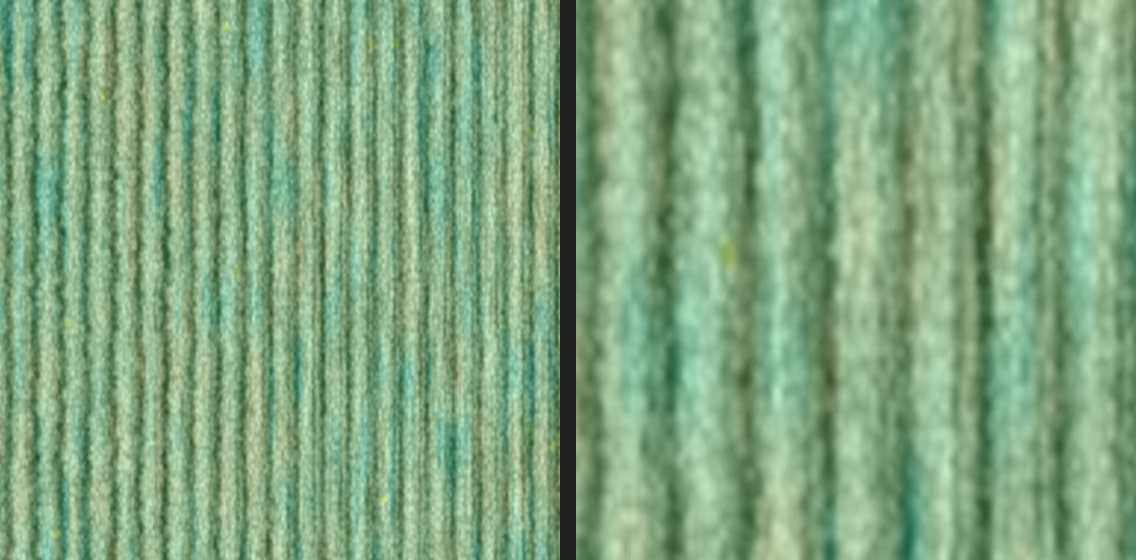
Left, the full canvas; right, a detail of the centre.
This texture is drawn by a three.js fragment shader. Its source:

```glsl
// Green ribbed woven cloth: vertical cords with ragged grooves, mottled dye and fuzzy fibres.
varying vec2 vUv;

float hash(vec2 p) {
  p = fract(p * vec2(0.1031, 0.1137));
  p += dot(p, p.yx + 33.33);
  return fract((p.x + p.y) * p.x * 17.3);
}

float smoothNoise(vec2 p) {
  vec2 i = floor(p), f = fract(p);
  f = f * f * (3.0 - 2.0 * f);
  return mix(mix(hash(i), hash(i + vec2(1.0, 0.0)), f.x),
             mix(hash(i + vec2(0.0, 1.0)), hash(i + vec2(1.0, 1.0)), f.x), f.y);
}

// Distance to the nearest scattered point
float cellular(vec2 p) {
  vec2 i = floor(p);
  float nearest = 2.0;
  for (int y = -1; y <= 1; y++) {
    for (int x = -1; x <= 1; x++) {
      vec2 c = i + vec2(float(x), float(y));
      vec2 point = c + vec2(hash(c + 11.0), hash(c + 47.0));
      nearest = min(nearest, length(p - point));
    }
  }
  return nearest;
}

// Soft dark line of the given half width
float softLine(float d, float halfWidth) {
  return 1.0 - smoothstep(0.0, halfWidth, abs(d));
}

void main() {
  vec2 p = vUv;
  float flatness = smoothstep(0.2, 0.65, p.x);

  // Cords with straight runs and ragged edges
  float x = p.x * 21.42 - 0.337;
  float grooveId = floor(x + 0.5);
  float ragged = smoothNoise(vec2(grooveId * 7.0 + 90.0, p.y * 48.0)) - 0.5;
  ragged += 0.5 * (smoothNoise(p * vec2(60.0, 110.0) + 15.0) - 0.5);
  ragged += 0.12 * sin(p.y * 15.0 + grooveId * 2.4);
  x += ragged * mix(0.15, 0.07, flatness);
  float cord = floor(x);
  float u = fract(x);

  // Main grooves, broken along their length
  float wear = smoothNoise(vec2(grooveId * 5.0 + 31.0, p.y * 38.0));
  float groove = softLine(x - floor(x + 0.5), mix(0.27, 0.2, flatness));
  groove *= mix(0.6, 1.15, wear) * mix(1.0, 0.8, flatness);
  groove *= mix(0.75, 1.1, hash(vec2(grooveId, 21.0)));

  // Blurred side threads, clearer towards the right
  float threadWear = smoothNoise(vec2(cord * 3.0 + 60.0, p.y * 16.0));
  float seam = softLine(u - 0.7 - 0.14 * (hash(vec2(cord, 3.0)) - 0.5), 0.13);
  float crease = softLine(u - 0.27, 0.1) * hash(vec2(cord, 9.0));
  float threads = (seam + 0.5 * crease) * mix(0.25, 1.0, flatness) * mix(0.3, 1.1, threadWear);

  // Fibre tufts, grain and fine long streaks
  float tuft = 0.45 - cellular(p * vec2(105.0, 80.0));
  float grain = smoothNoise(p * vec2(190.0, 120.0)) - 0.5;
  float streak = smoothNoise(vec2(p.x * 130.0, p.y * 11.0 + 20.0)) - 0.5;

  float tone = 0.69 + 0.15 * cos((u - 0.4) * 6.2832);
  tone -= 0.44 * groove + 0.26 * threads;
  tone += 0.22 * tuft + 0.25 * grain + mix(0.16, 0.3, flatness) * streak;
  vec3 color = mix(vec3(0.19, 0.35, 0.19), vec3(0.73, 0.87, 0.71), clamp(tone, 0.0, 1.1));

  // Uneven dye: faint teal and tan lengths
  float dye = 0.6 * smoothNoise(vec2(p.x * 60.0 + 5.0, p.y * 9.0 + 70.0))
            + 0.4 * smoothNoise(p * vec2(11.0, 6.0) + 130.0);
  float teal = smoothstep(0.5, 0.9, dye);
  float tanDye = smoothstep(0.5, 0.12, dye);
  color += teal * vec3(-0.13, -0.02, 0.04);
  color += tanDye * vec3(0.06, -0.01, -0.01);

  // Rare pale yellow flecks
  vec2 fleckCell = p * vec2(46.0, 32.0);
  float fleck = step(0.985, hash(floor(fleckCell) + 200.0));
  fleck *= 1.0 - smoothstep(0.0, 0.5, length(fract(fleckCell) - 0.5));
  color += fleck * (1.0 - min(groove, 1.0)) * vec3(0.10, 0.08, -0.08);

  gl_FragColor = vec4(clamp(color, 0.0, 1.0), 1.0);
}
```
